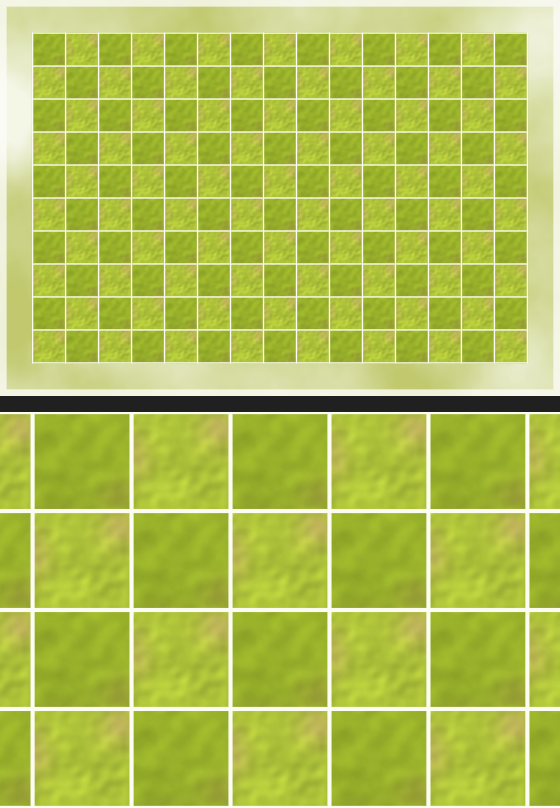
Top: the whole. Bottom: its middle third, enlarged.
Give the GLSL for this pattern, as a Shadertoy shader.

```glsl
// Grassy two-tone checkerboard, 15 by 10, on a cloudy olive mat with a pale rim.

const vec2  GRID = vec2(15.0, 10.0);
const float CELL = 0.0833;        // lengths are fractions of canvas height
const float LINE_HALF = 0.021;    // fraction of a cell
const float RIM = 0.0168;
const float RIM_VEIL = 0.77;
const float RELIEF = 0.20;
const float MOTTLE = 0.18;

const vec3 LIGHT_GRASS = vec3(0.685, 0.765, 0.225);
const vec3 DARK_GRASS  = vec3(0.595, 0.690, 0.165);
const vec3 BARE_EARTH  = vec3(0.700, 0.650, 0.340);
const vec3 DRY_GRASS   = vec3(0.600, 0.610, 0.220);
const vec3 LINE_COLOR  = vec3(0.985, 0.990, 0.950);
const vec3 MAT_OLIVE   = vec3(0.755, 0.785, 0.430);
const vec3 MAT_PALE    = vec3(0.955, 0.965, 0.900);
const vec3 RIM_COLOR   = vec3(0.990, 0.990, 0.975);

// Mat tints: centre x, centre y, brightness shift
const vec3 CLOUDS[10] = vec3[10](
    vec3(-0.69, 0.22, 0.60), vec3(0.68, 0.42, 0.48),
    vec3(0.62, -0.46, 0.50), vec3(-0.28, -0.44, 0.28),
    vec3(-0.64, 0.45, 0.18), vec3(-0.23, 0.46, -0.32),
    vec3(0.31, -0.45, -0.28), vec3(-0.68, -0.30, -0.26),
    vec3(0.35, 0.45, -0.14), vec3(0.68, -0.15, -0.10));

float hash(vec2 p) {
    vec3 q = fract(vec3(p.xyx) * 0.1031);
    q += dot(q, q.yzx + 33.33);
    return fract((q.x + q.y) * q.z);
}

float noise(vec2 p) {
    vec2 i = floor(p), f = fract(p);
    f = f * f * (3.0 - 2.0 * f);
    return mix(mix(hash(i), hash(i + vec2(1, 0)), f.x),
               mix(hash(i + vec2(0, 1)), hash(i + vec2(1, 1)), f.x), f.y);
}

float fbm(vec2 p) {
    float sum = 0.0, amp = 0.5;
    for (int i = 0; i < 4; i++) {
        sum += amp * noise(p);
        p = mat2(0.8, 0.6, -0.6, 0.8) * p * 2.03 + 7.1;
        amp *= 0.5;
    }
    return sum / 0.9375;
}

float blob(vec2 p, vec2 center, vec2 radius) {
    vec2 d = (p - center) / radius;
    return exp(-dot(d, d));
}

// Every tile of one tone shares the same grass, worn at the same places
vec3 grass(vec2 q, bool dark) {
    vec2 seed = dark ? vec2(31.0, 17.0) : vec2(5.0, 53.0);
    vec2 p = q * (dark ? vec2(7.0, 8.0) : vec2(10.0, 11.0)) + seed;
    float relief = noise(p) - noise(p + vec2(0.45, -0.45));
    float mottle = fbm(q * 4.0 + seed) - 0.5;
    float ragged = 0.55 + 0.9 * fbm(q * 6.0 + seed + 9.0);

    vec3 col = dark ? DARK_GRASS : LIGHT_GRASS;
    float wear = dark
        ? 0.75 * blob(q, vec2(0.95, 0.14), vec2(0.26, 0.20))
          + 0.30 * blob(q, vec2(0.35, 0.02), vec2(0.35, 0.10))
        : 0.80 * blob(q, vec2(0.90, 0.82), vec2(0.22, 0.20))
          + 0.75 * blob(q, vec2(0.02, 0.55), vec2(0.15, 0.24));
    col = mix(col, dark ? DRY_GRASS : BARE_EARTH, clamp(wear * ragged, 0.0, 0.85));
    return col * (1.0 + RELIEF * relief * (dark ? 0.65 : 0.8) + MOTTLE * mottle);
}

vec3 mat(vec2 p) {
    float tone = 0.36 + 0.75 * (fbm(p * 6.0 + 20.0) - 0.5);
    for (int i = 0; i < CLOUDS.length(); i++)
        tone += CLOUDS[i].z * blob(p, CLOUDS[i].xy, vec2(0.15));
    return mix(MAT_OLIVE, MAT_PALE, clamp(tone, 0.0, 1.0));
}

// Signed distance to a centred rectangle
float box(vec2 p, vec2 halfSize) {
    vec2 d = abs(p) - halfSize;
    return length(max(d, 0.0)) + min(max(d.x, d.y), 0.0);
}

float cover(float d, float pixel) {
    return clamp(0.5 - d / pixel, 0.0, 1.0);
}

void mainImage(out vec4 fragColor, in vec2 fragCoord) {
    float pixel = 1.0 / iResolution.y;
    vec2 halfCanvas = 0.5 * iResolution.xy * pixel;
    vec2 p = fragCoord * pixel - halfCanvas;

    // Mat and translucent rim
    vec3 col = mat(p);
    float inside = cover(box(p, halfCanvas - RIM), pixel);
    col = mix(mix(col, RIM_COLOR, RIM_VEIL), col, inside);

    // Checkered tiles
    vec2 g = p / CELL + 0.5 * GRID;
    vec2 id = floor(g);
    vec3 tile = grass(fract(g), mod(id.x + id.y, 2.0) > 0.5);

    // Grid lines, including the outer edge
    vec2 nearest = abs(g - floor(g + 0.5));
    float line = (min(nearest.x, nearest.y) - LINE_HALF) * CELL;
    tile = mix(tile, LINE_COLOR, cover(line, pixel));

    float board = box(p, (0.5 * GRID + LINE_HALF) * CELL);
    col = mix(col, tile, cover(board, pixel));
    fragColor = vec4(clamp(col, 0.0, 1.0), 1.0);
}
```
